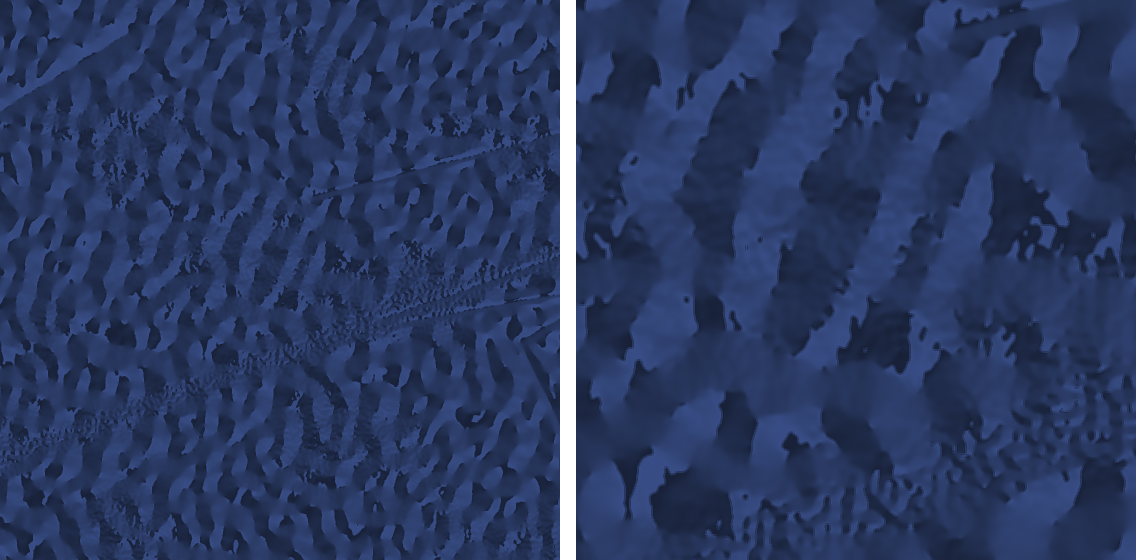
Left: the whole. Right: its middle third, enlarged.
Reproduce this texture procedurally as a WebGL 1 fragment shader.

```glsl
precision highp float;
uniform vec2 u_resolution;

const vec3 DARK_NAVY = vec3(0.088, 0.123, 0.210);
const vec3 LIGHT_NAVY = vec3(0.222, 0.306, 0.530);
const vec2 HILL_FREQ = vec2(27.0, 22.0);
const float KNOLL_FREQ = 47.0;
const float GRAIN_FREQ = 125.0;
const float KNOLL_SLOPE = 0.35;
const float GRAIN_SLOPE = 1.3;
const float RIDGE_SLOPE = 1.3;
const float SOUTH_TILT = 0.16;
const float SLOPE_STEP = 0.0022;
const float EDGE_SOFTNESS = 0.0006;
const float TAU = 6.2831853;

vec2 hashDirection(vec2 cell) {
  float a = TAU * fract(sin(dot(cell, vec2(127.1, 311.7))) * 43758.5);
  return vec2(cos(a), sin(a));
}

float gradientNoise(vec2 p) {
  vec2 i = floor(p), f = p - i;
  vec2 u = f * f * f * (f * (f * 6.0 - 15.0) + 10.0);
  vec2 e = vec2(1.0, 0.0);
  float a = dot(hashDirection(i), f);
  float b = dot(hashDirection(i + e.xy), f - e.xy);
  float c = dot(hashDirection(i + e.yx), f - e.yx);
  float d = dot(hashDirection(i + e.xx), f - e.xx);
  return mix(mix(a, b, u.x), mix(c, d, u.x), u.y);
}

float segmentDistance(vec2 p, vec2 a, vec2 b) {
  vec2 pa = p - a, ba = b - a;
  return length(pa - ba * clamp(dot(pa, ba) / dot(ba, ba), 0.0, 1.0));
}

float bell(float d, float width) {
  return exp(-d * d / (width * width));
}

// x: ridge height, y: how far the ridge flattens the hills around it
vec2 ridge(vec2 p, vec2 a, vec2 b, float width) {
  float d = segmentDistance(p, a, b);
  return vec2(width * bell(d, width), bell(d, width * 1.5));
}

// Long straight embankments
vec2 ridges(vec2 p) {
  vec2 r = ridge(p, vec2(-0.02, 0.79), vec2(0.23, 0.94), 0.016);
  r += ridge(p, vec2(0.56, 0.650), vec2(1.05, 0.775), 0.006);
  r += ridge(p, vec2(0.68, 0.430), vec2(1.05, 0.560), 0.006);
  r += ridge(p, vec2(0.72, 0.425), vec2(1.05, 0.485), 0.005);
  r += ridge(p, vec2(0.93, 0.390), vec2(1.05, 0.460), 0.008);
  r += ridge(p, vec2(0.93, 0.390), vec2(1.02, 0.200), 0.008);
  return r;
}

// The broad worn strip crossing the whole field
float wornStrip(vec2 p) {
  return bell(segmentDistance(p, vec2(-0.1, 0.145), vec2(1.1, 0.58)), 0.028);
}

float terrain(vec2 p, float hills, float grain) {
  vec2 q = p + 0.008 * sin(p.yx * vec2(17.0, 13.0));
  q = mat2(0.966, 0.259, -0.259, 0.966) * q;
  float h = hills * gradientNoise(q * HILL_FREQ) / HILL_FREQ.y;
  h += hills * KNOLL_SLOPE * gradientNoise(q * KNOLL_FREQ + 31.0) / KNOLL_FREQ;
  h += grain * GRAIN_SLOPE * gradientNoise(p * GRAIN_FREQ + 7.0) / GRAIN_FREQ;
  return h + RIDGE_SLOPE * ridges(p).x + SOUTH_TILT * p.y;
}

// Compass direction of the slope; it wraps from light to dark at north
float slopeAspect(vec2 p, float hills, float grain) {
  float h = terrain(p, hills, grain);
  float hx = terrain(p + vec2(SLOPE_STEP, 0.0), hills, grain) - h;
  float hy = terrain(p + vec2(0.0, SLOPE_STEP), hills, grain) - h;
  return 0.5 + atan(hx, hy + 1e-7) / TAU;
}

void main() {
  vec2 p = gl_FragCoord.xy / u_resolution;

  // Where the ground is hilly, flat or rough
  float strip = wornStrip(p);
  float flatness = clamp(ridges(p).y * 0.75 + strip * 0.85, 0.0, 0.88);
  float calm = smoothstep(0.15, 0.5, gradientNoise(p * 4.0 + 3.7));
  float hills = (1.0 - flatness) * (1.0 - 0.65 * calm);
  float patches = smoothstep(0.05, 0.45, gradientNoise(p * 5.5 + 19.3));
  float middle = bell(length((p - vec2(0.45, 0.54)) * vec2(0.6, 1.0)), 0.11);
  float grain = clamp(0.06 + 0.4 * patches + 0.35 * middle + 0.3 * strip, 0.0, 0.7);

  // Four samples soften the sharp wrap
  float shade = 0.0;
  for (int i = 0; i < 4; i++) {
    float k = float(i);
    vec2 corner = vec2(mod(k, 2.0), floor(k / 2.0)) * 2.0 - 1.0;
    shade += 0.25 * slopeAspect(p + corner * EDGE_SOFTNESS, hills, grain);
  }
  gl_FragColor = vec4(mix(DARK_NAVY, LIGHT_NAVY, shade), 1.0);
}
```
